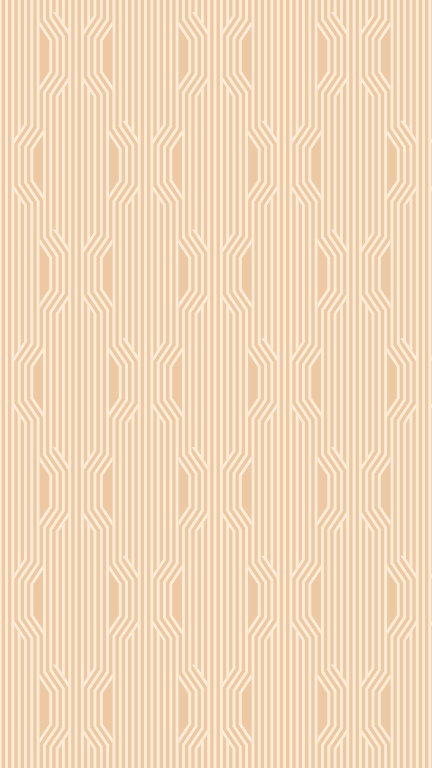
Reproduce this pattern procedurally as a Shadertoy shader.

```glsl
// Cream pinstripes on tan, parted by staggered pairs of bent line bundles.

const vec3 TAN_BASE = vec3(0.93, 0.79, 0.64);
const vec3 CREAM = vec3(1.00, 0.93, 0.85);

const float PITCH = 0.014626;              // stripe spacing, in canvas widths
const vec2 ANCHOR = vec2(0.176, 1.648);    // centre of one motif, in canvas widths

// All values below are in stripe pitches.
const float COLUMN_STEP = 22.0;
const float ROW_STEP = 17.21;
const float LINE_WIDTH = 0.45;
const float BUNDLE_START = 1.0;            // outermost bent line, from the motif axis
const float BUNDLE_LINES = 4.0;
const float BUNDLE_SHIFT = 2.0;            // sideways move of each bent stripe
const float BEND_HEIGHT = 3.4;
const float BEND_SLOPE = 1.5;
const float MOTIF_EDGE = 5.75;
const float TIP_HEIGHT = 6.95;             // longer tip on the upper left bundle

// Antialiased coverage of the region where d is negative.
float cover(float d, float pixel) {
    return clamp(0.5 - d / pixel, 0.0, 1.0);
}

// Distance to the nearest upright stripe.
float stripeDistance(float x) {
    return abs(x - round(x)) - 0.5 * LINE_WIDTH;
}

// Depth inside the bent outline, measured at right angles to its sides.
float bundleDepth(vec2 q) {
    float side = q.x - BUNDLE_START;
    float slant = (BEND_SLOPE * side - (q.y - BEND_HEIGHT)) / length(vec2(BEND_SLOPE, 1.0));
    return min(side, slant);
}

// Distance to the nearest of the parallel bent lines.
float bundleDistance(float depth) {
    float line = clamp(round(depth), 0.0, BUNDLE_LINES - 1.0);
    return abs(depth - line) - 0.5 * LINE_WIDTH;
}

// Height at which the slanted lines rejoin the upright stripes.
float joinHeight(float x) {
    float fall = length(vec2(BEND_SLOPE, 1.0)) - BEND_SLOPE;
    return BEND_HEIGHT + BEND_SLOPE * BUNDLE_SHIFT - fall * (x - BUNDLE_START - BUNDLE_SHIFT);
}

void mainImage(out vec4 fragColor, in vec2 fragCoord) {
    vec2 p = (fragCoord / iResolution.x - ANCHOR) / PITCH;
    float pixel = 1.0 / (iResolution.x * PITCH);

    // Staggered motif cells
    float row = round(p.y / ROW_STEP);
    float shift = 0.5 * COLUMN_STEP * mod(row, 2.0);
    vec2 cell = vec2(p.x - shift, p.y - row * ROW_STEP);
    cell.x -= COLUMN_STEP * round(cell.x / COLUMN_STEP);
    vec2 q = abs(cell);

    // Bent bundle and the plain field it encloses
    float depth = bundleDepth(q);
    float bundle = cover(bundleDistance(depth), pixel);
    float inside = cover(-depth - 0.5 * LINE_WIDTH, pixel)
                 * cover(q.x - MOTIF_EDGE, pixel)
                 * cover(q.y - joinHeight(q.x), pixel);
    float cream = mix(cover(stripeDistance(p.x), pixel), bundle, inside);

    // Outer line overshoots at the upper left
    if (cell.x < 0.0 && cell.y > 0.0) {
        float tip = max(abs(depth) - 0.5 * LINE_WIDTH, q.y - TIP_HEIGHT);
        cream = max(cream, cover(tip, pixel));
    }

    fragColor = vec4(mix(TAN_BASE, CREAM, cream), 1.0);
}
```
